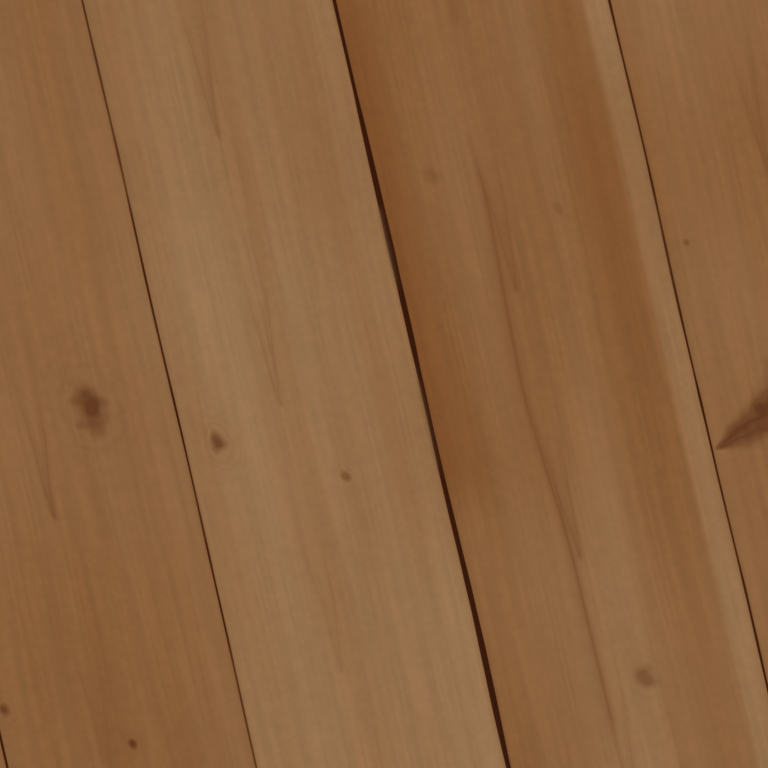
Write a Shadertoy shader that draws this texture.

```glsl
#define SLANT 0.228
#define PITCH 0.343
#define FIRST_SEAM 0.108
#define KNOT_COUNT 9
#define FLAME_PERIOD 0.3485
#define GRAIN_CONTRAST 0.05
#define MOTTLE 0.045

const vec3 PALE  = vec3(0.590, 0.445, 0.305);
const vec3 WARM  = vec3(0.520, 0.350, 0.205);
const vec3 RESIN = vec3(0.420, 0.255, 0.140);
const vec3 KNOT  = vec3(0.320, 0.165, 0.085);
const vec3 GAP   = vec3(0.190, 0.080, 0.030);
const vec3 DUST  = vec3(0.400, 0.310, 0.210);

float hash(vec2 p) {
    return fract(sin(dot(p, vec2(127.1, 311.7))) * 43758.5453);
}

float noise(vec2 p) {
    vec2 i = floor(p), f = fract(p);
    f = f * f * (3.0 - 2.0 * f);
    return mix(mix(hash(i), hash(i + vec2(1, 0)), f.x),
               mix(hash(i + vec2(0, 1)), hash(i + vec2(1, 1)), f.x), f.y);
}

// 1 for every fourth seam or board, 0 for its neighbours
float fourth(float k) { return max(sin(k * 1.5708), 0.0); }

float seamAt(float k) {
    return FIRST_SEAM + k * PITCH - 0.015 * sin(k * 1.5708);
}

// Nested narrow V shapes that open upwards along the board's heart
float flames(float across, float y, float board) {
    float cell = (y - 0.118 + 0.2 * board) / FLAME_PERIOD;
    float rise = fract(cell);
    float wobble = 0.008 * (noise(vec2(y * 14.0, board * 7.0)) - 0.5);
    float x = abs(across + wobble);
    float outer = abs(x - 0.028 * rise);
    float inner = abs(x - 0.028 * max(rise - 0.18, 0.0));
    float lines = exp(-outer * 330.0) + 0.4 * exp(-inner * 400.0);
    float fade = smoothstep(0.0, 0.03, rise) * (1.0 - smoothstep(0.2, 0.75, rise));
    return lines * fade * (0.4 + 0.6 * hash(vec2(floor(cell), board)));
}

void mainImage(out vec4 fragColor, in vec2 fragCoord) {
    vec2 uv = fragCoord / iResolution.y;
    float px = 1.0 / iResolution.y;
    float y = uv.y;
    float u = uv.x - SLANT * (1.0 - y);   // position across the boards

    // Find the board and its nearest seams
    float board = -2.0, left = 1.0, right = 1.0;
    float gap = 0.0, shade = 0.0, dust = 0.0;
    for (int i = -2; i <= 3; i++) {
        float k = float(i);
        float edge = seamAt(k) + 0.004 * (noise(vec2(y * 5.0, k * 9.0)) - 0.5);
        float d = u - edge;
        if (d > 0.0) { board = k; left = d; }
        else right = min(right, -d);

        // Joints open and close along their length
        float wide = fourth(k);
        float opening = noise(vec2(y * 9.0, k * 4.0 + 2.0));
        float halfWidth = 0.0009 + 0.0006 * noise(vec2(y * 25.0, k))
                        + wide * (0.0011 + 0.0018 * opening) * (1.0 - 0.6 * smoothstep(0.72, 1.0, y));
        float depth = mix(0.5 + 0.45 * opening, 0.93, wide);
        float line = 1.0 - smoothstep(halfWidth - px, halfWidth + px, abs(d));
        gap = max(gap, depth * line);
        shade = max(shade, exp(-max(abs(d) - halfWidth, 0.0) * 400.0));
        float patches = smoothstep(0.68, 0.9, noise(vec2(y * 17.0, k * 3.0 + 4.0)));
        dust = max(dust, wide * patches * exp(-abs(d + 0.003) * 400.0));
    }
    float heart = u - 0.5 * (seamAt(board) + seamAt(board + 1.0));

    // Board tone with broad streaks, a reddened edge and a pale sapwood strip
    float special = fourth(board);
    float warmth = 0.18 + 0.55 * (0.5 - 0.5 * cos(board * 2.0));
    warmth += 0.45 * (noise(vec2(u * 15.0 + board * 8.0, y * 1.6)) - 0.5);
    warmth += 0.25 * (noise(vec2(u * 45.0, y * 2.5 + board)) - 0.5);
    warmth += 0.35 * (noise(uv * 5.0 + 17.0) - 0.5);
    warmth += special * 0.75 * exp(-left * 15.0) * (0.25 + 0.75 * smoothstep(0.3, 0.4, y));
    warmth += special * 0.35 * exp(-pow((right - 0.075) / 0.035, 2.0));
    warmth -= special * 0.35 * exp(-pow(heart / 0.06, 2.0)) * (1.0 - smoothstep(0.2, 0.7, y));
    float sapwood = 1.0 - smoothstep(0.028, 0.042, right);
    warmth -= (0.12 + 0.38 * special) * sapwood;
    vec3 color = mix(PALE, WARM, clamp(warmth, -0.1, 1.35));

    // Fine fibres and faint mottling
    float bend = 0.012 * noise(vec2(u * 9.0, y * 3.0 + board * 5.0));
    float fibre = noise(vec2((u + bend) * 240.0, y * 9.0))
                + 0.6 * noise(vec2((u + bend) * 110.0, y * 5.0 + 9.0)) - 0.8;
    float mottle = 0.6 * noise(uv * 170.0) + 0.4 * noise(uv * 75.0 + 5.0) - 0.5;
    color *= 1.0 + GRAIN_CONTRAST * fibre + MOTTLE * mottle;

    // Flame figure and one long resin streak
    color = mix(color, RESIN, min(0.42 * flames(heart + 0.027, y, board), 0.5));
    float drift = 0.022 * (noise(vec2(y * 4.0, 2.0)) - 0.5);
    float streak = exp(-abs(heart + 0.04 + drift) * 220.0)
                 * smoothstep(0.35, 0.75, noise(vec2(y * 6.0, 31.0)) + 0.3 - 0.4 * y);
    color = mix(color, RESIN, 0.55 * special * streak);

    // Scattered knots with a soft halo and rings
    for (int i = 0; i < KNOT_COUNT; i++) {
        float n = float(i);
        vec2 center = fract(vec2(0.118, 0.466) + n * vec2(0.722, 0.6523));
        float size = 0.024 / (1.0 + 0.35 * n);
        float strength = 0.5 + 0.5 * cos(n * 1.8);
        vec2 p = uv - center;
        p.x += SLANT * p.y;
        p.y *= mix(0.65, 1.1, hash(vec2(n, 3.0)));
        float r = length(p) / size + 0.5 * (noise(uv * 90.0 + n) - 0.5);
        float core = 1.0 - smoothstep(0.25, 1.05, r);
        float rings = (0.6 + 0.4 * sin(r * 9.0)) * exp(-r * 0.8);
        color = mix(color, RESIN, 0.4 * strength * rings);
        color = mix(color, KNOT, core * (0.12 + 0.5 * strength));
    }

    // Branch flare that fans out from a seam
    vec2 q = uv - vec2(0.927, 0.412);
    float along = length(q);
    float angle = atan(q.y, q.x) - 0.55 + 0.2 * (noise(uv * 70.0) - 0.5);
    float flare = (1.0 - smoothstep(0.08, 0.55, abs(angle))) * smoothstep(0.0, 0.015, along);
    flare *= 0.65 + 0.35 * noise(vec2(angle * 14.0, along * 25.0));
    color = mix(color, KNOT, 0.8 * flare * step(1.5, board));

    // Open joints, their shadow and trapped dust
    color = mix(color, RESIN, 0.4 * shade);
    color = mix(color, GAP, gap);
    color = mix(color, DUST, 0.5 * dust);

    fragColor = vec4(color, 1.0);
}
```
